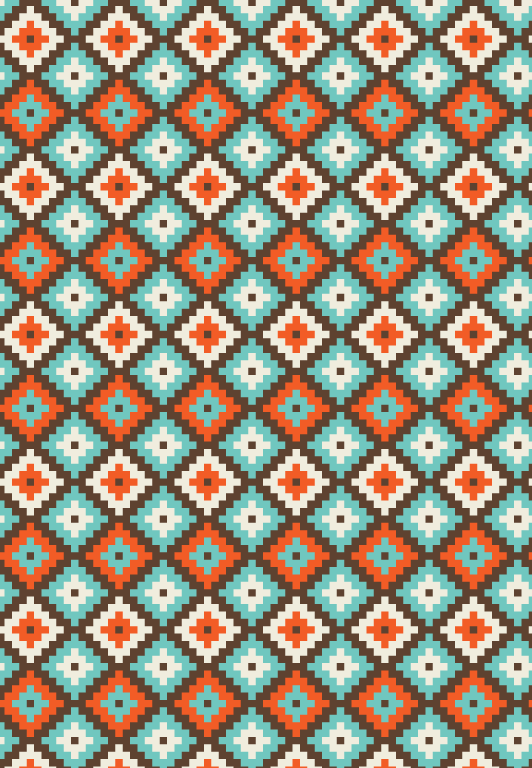
Reproduce this pattern procedurally as a WebGL 2 fragment shader.

```glsl
#version 300 es
precision highp float;
// Stepped diamonds in a staggered lattice, woven on a square grid with brown outlines.

uniform vec2 u_resolution;
out vec4 fragColor;

const vec3 BROWN  = vec3(0.37, 0.26, 0.19);
const vec3 TEAL   = vec3(0.44, 0.78, 0.75);
const vec3 CREAM  = vec3(0.94, 0.93, 0.87);
const vec3 ORANGE = vec3(0.95, 0.36, 0.15);

const float STITCHES_ACROSS = 72.05;          // grid squares over the canvas width
const vec2  FIRST_CENTRE = vec2(4.12, -5.30); // from the top left, in stitches
const vec2  PERIOD = vec2(12.0, 10.0);        // diamond spacing, in stitches
const float OUTER_RADIUS = 4.5;               // half-stitch margins keep steps exact
const float INNER_RADIUS = 2.5;
const float DOT_RADIUS   = 0.5;
const int   SAMPLES = 4;                      // antialiasing samples per axis

// Step distance from a stitch to the nearest centre of one lattice.
float stepDistance(vec2 stitch) {
    vec2 halfPeriod = 0.5 * PERIOD;
    vec2 q = mod(stitch + 0.5 + halfPeriod, PERIOD) - halfPeriod - 0.5;
    return abs(q.x) + abs(q.y);
}

// Nested stepped diamond: outer band, inner cross, brown dot.
vec3 diamond(float d, vec3 outer, vec3 inner) {
    if (d < DOT_RADIUS) return BROWN;
    if (d < INNER_RADIUS) return inner;
    return d < OUTER_RADIUS ? outer : BROWN;
}

vec3 weave(vec2 p) {
    vec2 stitch = floor(p - FIRST_CENTRE + 0.5);

    // Staggered lattice: every diamond is teal with a cream cross.
    float staggered = stepDistance(stitch - 0.5 * PERIOD);
    if (staggered < OUTER_RADIUS) return diamond(staggered, TEAL, CREAM);

    // Main lattice: rows alternate between two colourings.
    float row = floor((stitch.y + 0.5 + 0.5 * PERIOD.y) / PERIOD.y);
    bool creamRow = fract(0.5 * row) < 0.25;
    vec3 outer = creamRow ? CREAM : ORANGE;
    vec3 inner = creamRow ? ORANGE : TEAL;
    return diamond(stepDistance(stitch), outer, inner);
}

void main() {
    // Average a grid of samples inside the pixel to smooth the edges.
    vec3 colour = vec3(0.0);
    for (int j = 0; j < SAMPLES; j++) {
        for (int i = 0; i < SAMPLES; i++) {
            vec2 jitter = (vec2(i, j) + 0.5) / float(SAMPLES) - 0.5;
            vec2 fromTopLeft = gl_FragCoord.xy + jitter - vec2(0.0, u_resolution.y);
            colour += weave(fromTopLeft / u_resolution.x * STITCHES_ACROSS);
        }
    }
    fragColor = vec4(colour / float(SAMPLES * SAMPLES), 1.0);
}
```
